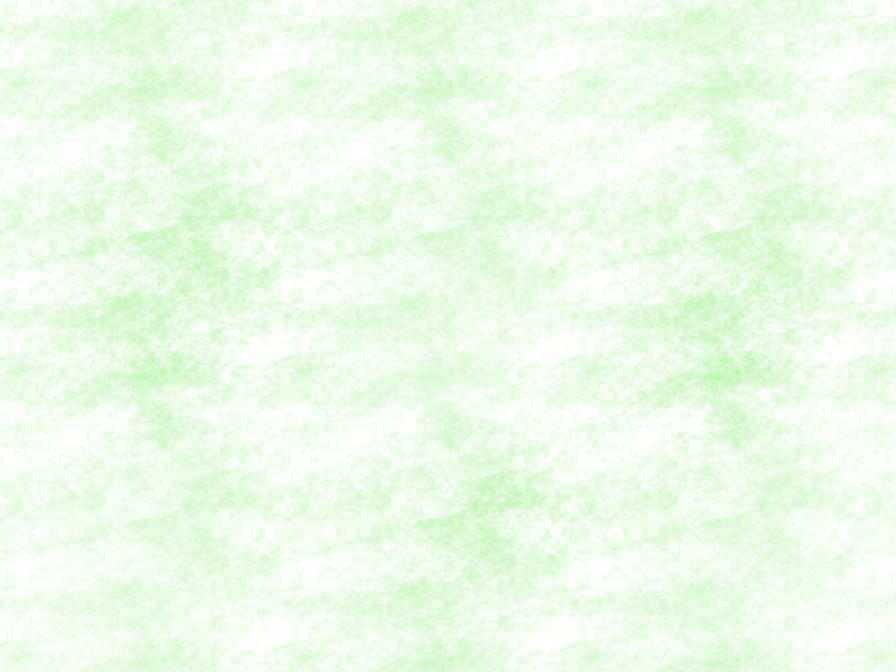
This texture is drawn by a Shadertoy shader. Its source:

```glsl
// Pale green chalk wash on white paper: a seamless tile of crumbly smears, uneven between repeats.

const float TILE = 0.4267;                   // tile side, in canvas heights
const vec3 PAPER = vec3(0.998, 1.0, 0.996);
const vec3 INK = vec3(0.70, 0.96, 0.64);

// Smears inside the tile: centre x, y (downwards), half width, half height
const vec4 DARK[9] = vec4[9](
    vec4(0.52, 0.31, 0.24, 0.05), vec4(0.56, 0.41, 0.14, 0.07),
    vec4(0.78, 0.75, 0.18, 0.07), vec4(0.77, 0.95, 0.15, 0.09),
    vec4(0.62, 0.86, 0.12, 0.08), vec4(0.52, 0.08, 0.25, 0.06),
    vec4(0.45, 0.20, 0.12, 0.12), vec4(0.36, 0.53, 0.02, 0.012),
    vec4(0.27, 0.60, 0.022, 0.012));
const vec4 BARE[6] = vec4[6](
    vec4(0.22, 0.54, 0.25, 0.12), vec4(0.93, 0.58, 0.15, 0.11),
    vec4(0.10, 0.20, 0.20, 0.10), vec4(0.80, 0.44, 0.15, 0.08),
    vec4(0.92, 0.23, 0.12, 0.09), vec4(0.15, 0.88, 0.18, 0.08));
// Strength changes over the canvas: centre x, y, radius, amount
const vec4 WEAR[6] = vec4[6](
    vec4(0.28, 0.55, 0.19, 0.40), vec4(1.09, 0.49, 0.16, 0.45),
    vec4(0.75, 0.25, 0.13, 0.40), vec4(1.25, 0.13, 0.22, -0.25),
    vec4(0.66, 0.45, 0.12, -0.25), vec4(0.10, 0.06, 0.25, -0.25));

float hash(vec2 p) {
    vec3 q = fract(vec3(p.xyx) * vec3(0.1031, 0.1030, 0.0973));
    q += dot(q, q.yzx + 33.33);
    return fract((q.x + q.y) * q.z);
}

// Random value of a lattice cell; each turn in x also undoes the shear in y
float cellValue(vec2 cell, vec2 cells, float shear, float seed) {
    cell += 0.5;
    cell.y -= shear * floor(cell.x / cells.x);
    return hash(mod(cell, cells) + seed);
}

// Seamless value noise on a lattice slanted by a whole number of cells
float slantNoise(vec2 t, vec2 cells, float shear, float seed) {
    vec2 p = t * cells + vec2(0.0, t.x * shear);
    vec2 i = floor(p), f = fract(p), e = vec2(1.0, 0.0);
    f = f * f * (3.0 - 2.0 * f);
    return mix(mix(cellValue(i, cells, shear, seed),
                   cellValue(i + e, cells, shear, seed), f.x),
               mix(cellValue(i + e.yx, cells, shear, seed),
                   cellValue(i + e.xx, cells, shear, seed), f.x), f.y);
}

// Five octaves of mottling, centred on zero
float mottle(vec2 t, vec2 cells, float seed) {
    float sum = 0.0, total = 0.0, amp = 1.0, scale = 1.0;
    for (int i = 0; i < 5; i++) {
        sum += amp * slantNoise(t, cells * scale, scale, seed + 17.0 * float(i));
        total += amp;
        amp *= 0.92;
        scale *= 2.0;
    }
    return sum / total - 0.5;
}

// Soft slanted ellipse, wrapped at the tile edges
float smear(vec2 t, vec4 s) {
    vec2 d = fract(t - s.xy + 0.5) - 0.5;
    d.y += 0.2 * d.x;
    d /= s.zw;
    return exp(-dot(d, d));
}

// Thin, almost level scratches that come and go
float scratches(vec2 t) {
    float band = smear(t, vec4(0.82, 0.74, 0.28, 0.05));
    return band * smoothstep(0.5, 0.85, slantNoise(t, vec2(3.0, 60.0), 2.0, 71.0));
}

float inkStrength(vec2 p) {
    float strength = 1.0;
    for (int i = 0; i < 6; i++) {
        vec2 d = (p - WEAR[i].xy) / WEAR[i].z;
        strength += WEAR[i].w * exp(-dot(d, d));
    }
    return strength;
}

float inkDensity(vec2 t) {
    // Broad tone
    float tone = 0.19;
    for (int i = 0; i < 9; i++) tone += 0.115 * smear(t, DARK[i]);
    for (int i = 0; i < 6; i++) tone -= 0.11 * smear(t, BARE[i]);

    // Slanted strokes and scratches
    tone += 0.10 * (slantNoise(t, vec2(3.0, 14.0), 3.0, 5.0) - 0.5);
    tone += 0.10 * smoothstep(0.55, 0.95, slantNoise(t, vec2(4.0, 36.0), 7.0, 23.0));
    tone += 0.14 * scratches(t);

    // Crumbly mottling, crisp flecks and paper grain
    tone += 0.90 * mottle(t, vec2(7.0, 9.0), 41.0);
    tone += 0.10 * (smoothstep(0.3, 0.7, slantNoise(t, vec2(32.0, 38.0), 4.0, 3.0)) - 0.5);
    return tone + 0.18 * (slantNoise(t, vec2(110.0, 96.0), 0.0, 9.0) - 0.5);
}

void mainImage(out vec4 fragColor, in vec2 fragCoord) {
    vec2 p = fragCoord / iResolution.y;
    vec2 t = fract(vec2(p.x, 1.0 - p.y) / TILE);
    float density = inkDensity(t) * inkStrength(p);

    // Smooth floor leaves bare paper where the ink runs out
    density = 0.5 * (density + sqrt(density * density + 0.003));
    fragColor = vec4(mix(PAPER, INK, clamp(density, 0.0, 1.0)), 1.0);
}
```
